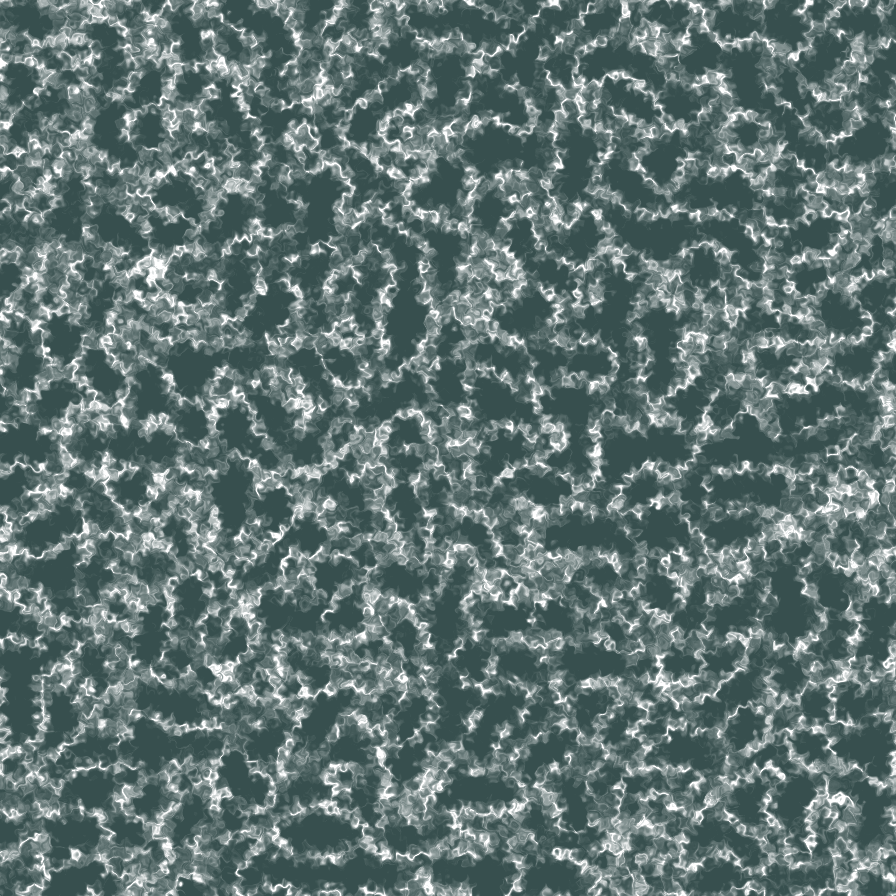
This texture is drawn by a three.js fragment shader. Its source:

```glsl
#define CELLS 21.0
#define OCTAVES 4
#define JAG_SCALE 5.5
#define JAG_AMOUNT 0.26
#define VEIN_GAIN 1.87
#define VEIN_FALLOFF 6.3
#define FLOOR_CUT 0.12
#define DEEP_COLOR vec3(0.215, 0.310, 0.305)
#define VEIN_COLOR vec3(1.0, 1.0, 1.0)

varying vec2 vUv;

// Unit gradient with a hashed angle
vec2 gradientAt(vec2 cell) {
  vec3 h = fract(cell.xyx * vec3(0.1031, 0.1030, 0.0973));
  h += dot(h, h.yzx + 33.33);
  float angle = 6.28318 * fract((h.x + h.y) * h.z);
  return vec2(cos(angle), sin(angle));
}

float gradientNoise(vec2 p) {
  vec2 cell = floor(p);
  vec2 f = fract(p);
  vec2 w = f * f * f * (f * (f * 6.0 - 15.0) + 10.0);
  vec2 e = vec2(1.0, 0.0);
  float a = dot(gradientAt(cell), f);
  float b = dot(gradientAt(cell + e.xy), f - e.xy);
  float c = dot(gradientAt(cell + e.yx), f - e.yx);
  float d = dot(gradientAt(cell + e.xx), f - e.xx);
  return mix(mix(a, b, w.x), mix(c, d, w.x), w.y);
}

// Folded octaves, turned each step so their lattices never line up
float turbulence(vec2 p) {
  mat2 turn = mat2(1.624, 1.218, -1.218, 1.624);
  float sum = 0.0;
  float weight = 1.0;
  for (int i = 0; i < OCTAVES; i++) {
    sum += weight * abs(gradientNoise(p));
    p = turn * p + vec2(17.3, 41.7);
    weight *= 0.5;
  }
  return sum;
}

void main() {
  vec2 p = vUv * CELLS + 60.0;

  // Fine warp that roughens the veins
  vec2 q = p * JAG_SCALE;
  vec2 jag = vec2(gradientNoise(q + 7.4), gradientNoise(q + vec2(91.2, 38.6)));
  p += JAG_AMOUNT * jag;

  // Bright veins fade quickly into a flat dark floor
  float vein = VEIN_GAIN * exp(-VEIN_FALLOFF * turbulence(p)) - FLOOR_CUT;
  vec3 color = mix(DEEP_COLOR, VEIN_COLOR, clamp(vein, 0.0, 1.0));
  gl_FragColor = vec4(color, 1.0);
}
```
